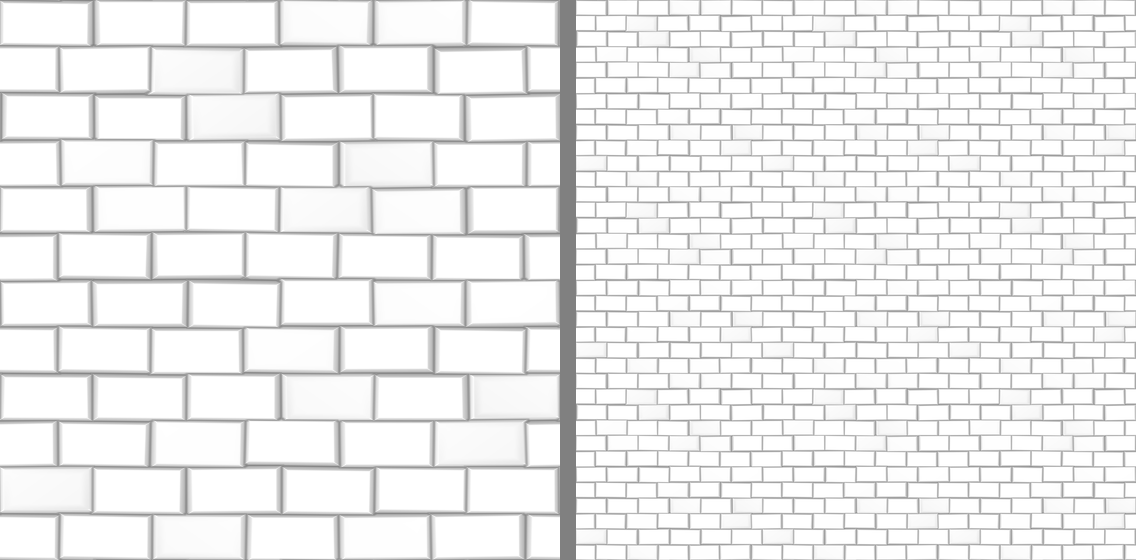
Left: one tile. Right: repeated 3 by 3.
Write a Shadertoy shader that draws this pattern.

```glsl
// Seamless wall of white bevelled bricks with soft grey joints and uneven setting.

const vec2 GRID = vec2(6.0, 12.0);         // bricks across, courses down
const vec2 CELL = vec2(2.0, 1.0);          // brick proportions
const vec2 FACE = vec2(0.895, 0.437);      // half size of the flat face
const vec2 BEVEL = vec2(0.105, 0.065);     // bevel widths: ends, long edges
const float COURSE_SHIFT = 0.63;

vec4 hash4(vec2 p) {
    vec4 h = fract(p.xyxy * vec4(0.1031, 0.1030, 0.0973, 0.1099));
    h += dot(h, h.wzxy + 33.33);
    return fract((h.xxyz + h.yzzw) * h.zywx);
}

mat2 rotation(float a) {
    float c = cos(a), s = sin(a);
    return mat2(c, s, -s, c);
}

// Grey of the sloped border, with a pale mitre where two slopes meet.
float bevelTone(vec2 q, vec2 slope, float depth) {
    float endTone = q.x < 0.0 ? 0.90 : 0.82;
    float edgeTone = q.y > 0.0 ? 0.78 : 0.84;
    float split = slope.x - slope.y;
    float tone = mix(edgeTone, endTone, smoothstep(-0.2, 0.2, split));
    tone *= mix(1.04, 0.87, clamp(depth, 0.0, 1.3));
    float mitre = (1.0 - smoothstep(0.0, 0.4, abs(split))) * step(0.0, depth);
    return tone + 0.08 * mitre;
}

// x: bevel depth, negative on the face; y: brightness.
vec2 brick(vec2 q, vec2 id, float blur) {
    vec4 place = hash4(id + 7.0);
    vec4 look = hash4(id + 53.0);

    // Uneven setting: offset, small turn, slightly tapered ends
    q -= (place.xy - 0.5) * vec2(0.10, 0.075);
    q = rotation((place.z - 0.5) * 0.036) * q;
    vec2 halfSize = FACE + (look.xy - 0.5) * vec2(0.035, 0.02);
    halfSize.x += (place.w - 0.5) * 0.05 * q.y;

    vec2 edge = abs(q) - halfSize;
    vec2 slope = edge / BEVEL;
    float depth = max(slope.x, slope.y);

    // Recessed bricks have a faint tint, fading across the face
    float recess = smoothstep(0.65, 0.95, look.z);
    float fade = clamp(0.5 + 0.35 * q.x * sign(look.w - 0.5) - 0.5 * q.y, 0.0, 1.0);
    float face = 1.0 - recess * (0.012 + 0.022 * fade);
    face -= recess * 0.06 * smoothstep(-2.0, 0.0, depth) * fade;

    float border = bevelTone(q, slope, depth) + 0.07 * recess;
    float tone = mix(face, border, smoothstep(-blur, blur, max(edge.x, edge.y)));
    return vec2(depth - (look.w - 0.5) * 0.35, tone);
}

void mainImage(out vec4 fragColor, in vec2 fragCoord) {
    vec2 p = fragCoord / iResolution.xy * GRID;
    float pixel = GRID.y / iResolution.y;
    float blur = max(0.02, 0.7 * pixel);
    float course = floor(p.y);

    // Keep the two nearest bricks; their bevels meet in the joint
    vec2 nearest = vec2(1e3, 1.0);
    vec2 second = nearest;
    for (int j = -1; j <= 1; j++) {
        float row = course + float(j);
        float shift = COURSE_SHIFT * (1.0 - mod(row, 2.0));
        float column = floor(p.x - shift);
        for (int i = -1; i <= 1; i++) {
            vec2 id = vec2(column + float(i), row);
            vec2 q = (p - vec2(shift, 0.0) - id - 0.5) * CELL;
            vec2 b = brick(q, mod(id, GRID), blur);
            if (b.x < nearest.x) {
                second = nearest;
                nearest = b;
            } else if (b.x < second.x) {
                second = b;
            }
        }
    }

    // Blend across the joint and darken its crease
    float gap = second.x - nearest.x;
    float average = 0.5 * (nearest.y + second.y);
    float tone = mix(average, nearest.y, smoothstep(0.0, 0.5, gap));
    tone *= mix(0.79, 1.0, smoothstep(0.0, 1.0, gap));

    fragColor = vec4(vec3(clamp(tone, 0.0, 1.0)), 1.0);
}
```
